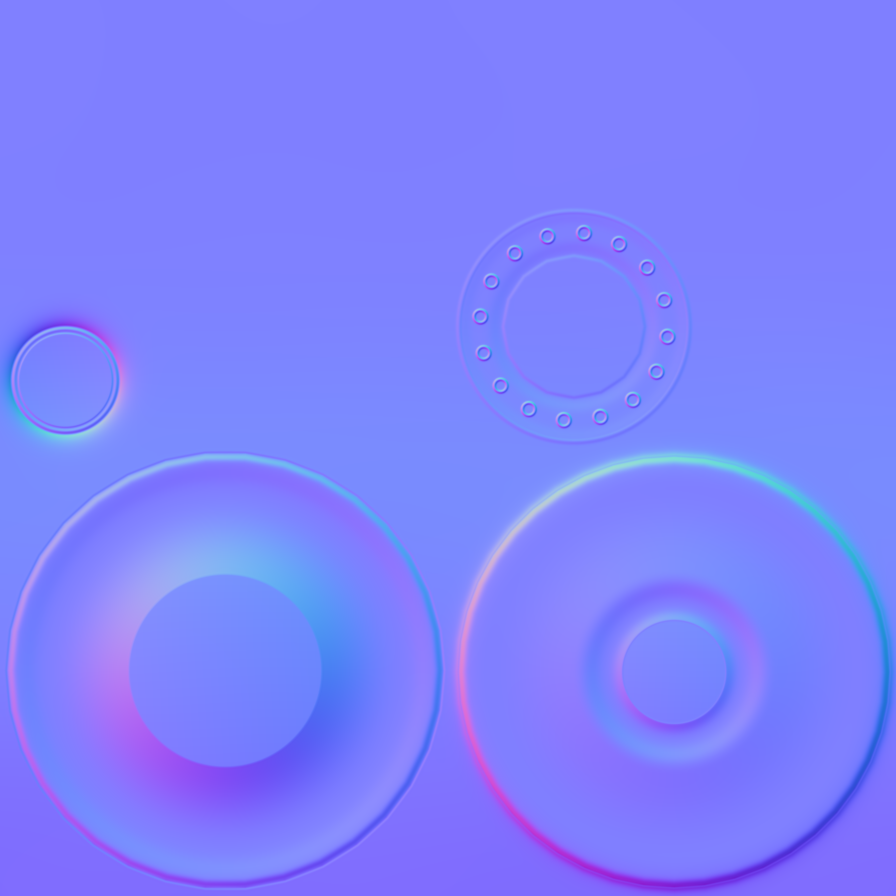
A Shadertoy shader for this texture map:

```glsl
// Tangent-space normal map of round machined parts: two large dished discs,
// a small cap and a flange with a circle of bolts. Each part adds a radial
// slope profile; the summed tilt is turned into a unit normal and encoded.

float hash(vec2 p) {
    return fract(sin(dot(p, vec2(127.1, 311.7))) * 43758.5);
}

vec2 gradientAt(vec2 cell) {
    float a = 6.2832 * hash(cell);
    return vec2(cos(a), sin(a));
}

float gradientNoise(vec2 p) {
    vec2 i = floor(p), f = fract(p);
    vec2 u = f * f * f * (f * (f * 6.0 - 15.0) + 10.0);
    vec2 e = vec2(0.0, 1.0);
    return mix(mix(dot(gradientAt(i), f),
                   dot(gradientAt(i + e.yx), f - e.yx), u.x),
               mix(dot(gradientAt(i + e.xy), f - e.xy),
                   dot(gradientAt(i + e.yy), f - e.yy), u.x), u.y);
}

// Soft ridge of the given half width around zero
float ridge(float x, float width) {
    return exp(-x * x / (width * width));
}

float inside(float r, float radius) {
    return 1.0 - smoothstep(radius - 0.0015, radius + 0.0015, r);
}

// Tilt direction for a slope that falls away from the centre
vec2 outward(vec2 p) {
    return vec2(-p.x, p.y) / max(length(p), 1e-4);
}

// Radius measured on a many-sided polygon, for faceted rims
float facetRadius(vec2 p, float sides) {
    float seg = 6.2832 / sides;
    float a = mod(atan(p.y, p.x), seg) - 0.5 * seg;
    return length(p) * mix(1.0, cos(a), 0.8);
}

vec2 coneDisc(vec2 p) {
    float r = length(p), rim = facetRadius(p, 34.0);
    float s = 0.21 * smoothstep(0.106, 0.110, r) * (1.0 - smoothstep(0.112, 0.205, r));
    s += 0.05 * r / 0.108 * inside(r, 0.108);
    s += 0.04 * ridge(r - 0.108, 0.0014);
    s -= 0.065 * ridge(r - 0.221, 0.014);
    s += 0.25 * ridge(rim - 0.2385, 0.0045);
    s -= 0.14 * ridge(rim - 0.2435, 0.0016);
    return s * outward(p) + vec2(-0.03, 0.025) * inside(r, 0.108);
}

vec2 groovedDisc(vec2 p) {
    float r = length(p), rim = facetRadius(p, 44.0);
    float s = 0.06 * smoothstep(0.095, 0.115, r) * (1.0 - smoothstep(0.12, 0.21, r));
    s -= 0.085 * ridge(r - 0.091, 0.011);
    s += 0.16 * ridge(r - 0.060, 0.009) * smoothstep(0.055, 0.059, r);
    s -= 0.10 * ridge(r - 0.0575, 0.0013);
    s += 0.03 * r / 0.057 * inside(r, 0.057);
    // The rim glow spreads further outside than inside
    float d = rim - 0.2375;
    s += 0.31 * ridge(d, d > 0.0 ? 0.007 : 0.0055) + 0.06 * ridge(d, 0.016);
    s -= 0.10 * ridge(rim - 0.2405, 0.0013);
    return s * outward(p) + vec2(-0.02, 0.02) * inside(r, 0.057);
}

vec2 smallCap(vec2 p) {
    float r = length(p);
    float s = -0.36 * exp(-max(r - 0.061, 0.0) / 0.009) * smoothstep(0.059, 0.0625, r);
    s += 0.20 * ridge(r - 0.0585, 0.0017);
    s -= 0.13 * ridge(r - 0.0555, 0.0015);
    s += 0.15 * ridge(r - 0.0525, 0.0012);
    s -= 0.03 * r / 0.052 * inside(r, 0.052);
    return s * outward(p);
}

vec2 boltFlange(vec2 p) {
    float r = length(p), bore = facetRadius(p, 16.0);
    float s = 0.10 * ridge(bore - 0.078, 0.0022);
    s -= 0.055 * ridge(r - 0.088, 0.008) + 0.035 * ridge(r - 0.121, 0.007);
    s += 0.09 * ridge(r - 0.130, 0.0022);
    s -= 0.05 * ridge(r - 0.1265, 0.0015);
    vec2 tilt = s * outward(p);
    // Sixteen bolts, each a thin raised ring
    for (int k = 0; k < 16; k++) {
        float a = 0.285 + 6.2832 * float(k) / 16.0;
        vec2 q = p - 0.105 * vec2(cos(a), sin(a));
        float b = length(q);
        tilt += outward(q) * (0.27 * ridge(b - 0.0082, 0.0013)
                            - 0.25 * ridge(b - 0.0057, 0.0013));
    }
    return tilt;
}

void mainImage(out vec4 fragColor, in vec2 fragCoord) {
    vec2 uv = fragCoord / iResolution.xy;
    vec2 cone = uv - vec2(0.2515, 0.2515);
    vec2 grooved = uv - vec2(0.7525, 0.250);

    // Broad sheet bending around the discs
    float open = (1.0 - inside(length(cone), 0.242)) * (1.0 - inside(length(grooved), 0.239));
    float bend = 0.045 * ridge(uv.y - 0.46, 0.17) - 0.075 * (1.0 - smoothstep(0.0, 0.34, uv.y));
    vec2 tilt = open * vec2(-0.025 * ridge(uv.y - 0.45, 0.18), bend);
    tilt += 0.012 * gradientNoise(uv * vec2(4.0, 5.0)) * vec2(0.6, 1.0) * (1.0 - 0.7 * uv.y);

    tilt += coneDisc(cone) + groovedDisc(grooved);
    tilt += smallCap(uv - vec2(0.073, 0.5755)) + boltFlange(uv - vec2(0.6406, 0.6354));

    // Encode the unit normal as colour
    vec2 n = 2.0 * tilt;
    n /= max(1.0, length(n) / 0.95);
    fragColor = vec4(0.5 + 0.5 * vec3(n, sqrt(1.0 - dot(n, n))), 1.0);
}
```
